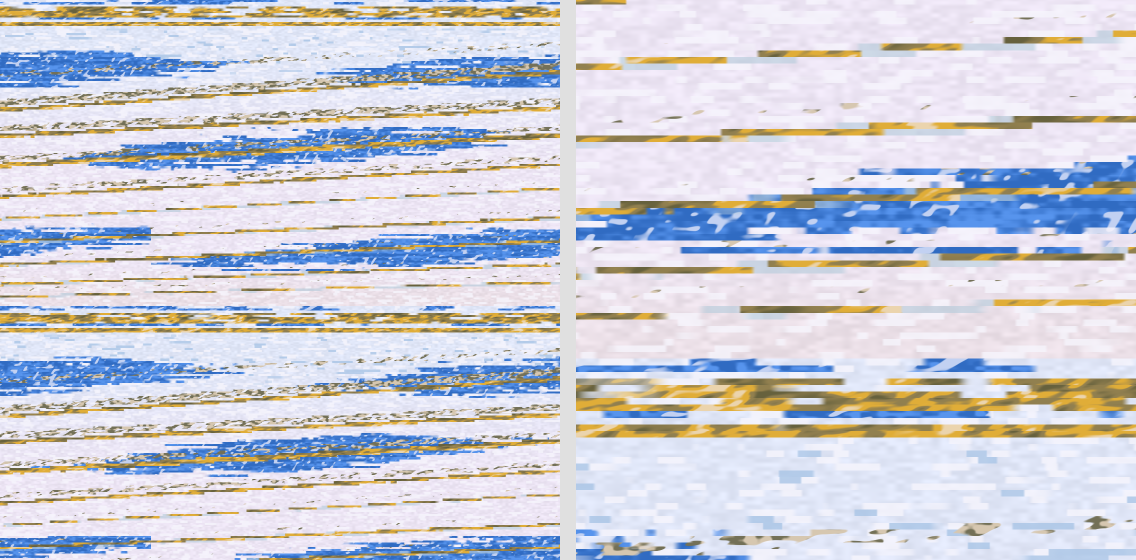
Left, the full canvas; right, a detail of the centre.
Give the GLSL for this texture, as a Shadertoy shader.

```glsl
// Pale woven cloth with slanted gold threads, blue brushed patches and a fleck band.

const float PERIOD = 0.547;
const float ROWS = 256.0;

float hash(vec2 p) {
    vec3 q = fract(vec3(p.xyx) * 0.1031);
    q += dot(q, q.yzx + 33.33);
    return fract((q.x + q.y) * q.z);
}

float noise(vec2 p) {
    vec2 i = floor(p), f = fract(p);
    f = f * f * (3.0 - 2.0 * f);
    return mix(mix(hash(i), hash(i + vec2(1, 0)), f.x),
               mix(hash(i + vec2(0, 1)), hash(i + 1.0), f.x), f.y);
}

// Noise that varies along a single row only
float streak(float x, float row, float count) {
    return noise(vec2(x * count + 17.0 * hash(vec2(row, 3.0)), row));
}

float within(float d, float halfWidth) {
    return 1.0 - smoothstep(halfWidth - 0.0002, halfWidth, abs(d));
}

vec3 goldThread(float v) {
    vec3 c = mix(vec3(0.40, 0.38, 0.24), vec3(0.57, 0.50, 0.31), smoothstep(0.15, 0.4, v));
    c = mix(c, vec3(0.88, 0.68, 0.22), smoothstep(0.45, 0.6, v));
    return mix(c, vec3(0.92, 0.83, 0.68), smoothstep(0.72, 0.85, v));
}

vec3 blueBrush(float v, float fleck) {
    vec3 c = mix(vec3(0.19, 0.42, 0.76), vec3(0.34, 0.58, 0.93), smoothstep(0.25, 0.8, v));
    return mix(c, vec3(0.76, 0.82, 0.95), smoothstep(0.7, 0.84, fleck));
}

// patchShape: x centre, y centre, half length, half height
float bluePatch(vec2 p, vec4 patchShape, float slope, float rough) {
    float dx = fract(p.x - patchShape.x + 0.55) - 0.55;
    float d = (p.y - patchShape.y + slope * dx) / patchShape.w;
    float along = dx / patchShape.z;
    return 1.0 - smoothstep(0.97, 1.03, abs(d) + along * along + rough);
}

vec3 cloth(vec2 p) {
    float row = floor(p.y * ROWS);
    float y = mod((row + 0.5) / ROWS, PERIOD);
    float grain = noise(p * vec2(190.0, 400.0));
    float fleck = noise(vec2((p.x + p.y * 1.6) * 130.0, p.y * 300.0));
    float dash = streak(p.x, row, 75.0);
    float longDash = streak(p.x, row, 22.0);

    // Ground: bluish below the band, turning pink
    vec3 col = mix(vec3(0.875, 0.90, 0.968), vec3(0.925, 0.895, 0.955), smoothstep(0.08, 0.32, y));
    col = mix(col, vec3(0.92, 0.875, 0.905), smoothstep(0.46, 0.54, y));
    col += (grain - 0.5) * 0.07;
    col = mix(col, vec3(0.965, 0.96, 0.99), 0.8 * smoothstep(0.62, 0.78, dash));
    float faintZone = smoothstep(0.04, 0.06, y) * (1.0 - smoothstep(0.11, 0.16, y));
    col = mix(col, vec3(0.66, 0.77, 0.90), 0.8 * faintZone * smoothstep(0.86, 0.9, streak(p.x, row, 40.0)));

    // Blue patches with ragged row ends
    float rough = (streak(p.x, row, 9.0) - 0.5) * 0.75 + (dash - 0.5) * 0.25;
    vec2 q = vec2(p.x, y);
    float blue = bluePatch(q, vec4(0.0, 0.126, 0.43, 0.029), 0.03, rough);
    blue = max(blue, bluePatch(q, vec4(0.53, 0.264, 0.43, 0.028), 0.055, rough));
    blue = max(blue, bluePatch(q, vec4(0.82, 0.442, 0.60, 0.024), 0.055, rough));
    float mesh = noise(p * vec2(150.0, 230.0) + vec2(p.y * 90.0, 0.0));
    col = mix(col, blueBrush(0.5 * (grain + longDash), mesh), blue);

    // Threads: height at left edge, slope, half width, strength of upper strand
    vec4 threads[10] = vec4[10](
        vec4(0.146, 0.055, 0.0, 0.55), vec4(0.197, 0.068, 0.0034, 1.0),
        vec4(0.243, 0.050, 0.0036, 0.9), vec4(0.296, 0.055, 0.0046, 0.65),
        vec4(0.352, 0.058, 0.0030, 0.6), vec4(0.391, 0.055, 0.0017, 0.0),
        vec4(0.432, 0.043, 0.0024, 0.0), vec4(0.473, 0.043, 0.0026, 0.0),
        vec4(0.508, 0.036, 0.0019, 0.0), vec4(0.530, 0.026, 0.0014, 0.0));
    for (int i = 0; i < 10; i++) {
        vec4 thread = threads[i];
        float d = y - thread.x + thread.y * p.x;
        float w = thread.z * (0.75 + 0.5 * dash);

        // Broken strand of slanted flecks above the thread
        float strand = within(d + 0.0125, 0.002 + 0.004 * thread.w);
        float strength = thread.w * (i == 0 ? 1.0 - 0.45 * p.x : 1.0);
        strand *= smoothstep(0.0, 0.12, fleck - 0.78 + 0.48 * strength);
        vec3 strandColor = mix(vec3(0.45, 0.44, 0.34), vec3(0.84, 0.78, 0.69),
                               smoothstep(0.3, 0.65, grain));
        col = mix(col, strandColor, strand);

        // Pale teal edge of the thin threads
        float halo = thread.w == 0.0 ? within(d - 0.0008, thread.z + 0.0013) : 0.0;
        col = mix(col, vec3(0.72, 0.80, 0.86), halo * 0.65 * smoothstep(0.3, 0.5, longDash));

        float tone = 0.5 * (fleck + longDash) + clamp(d * 35.0, -0.14, 0.14);
        col = mix(col, goldThread(tone), within(d, w));
    }

    // Level band of blue dashes and gold flecks
    float blueRows = max(within(y - 0.004, 0.005), within(y - 0.034, 0.003));
    col = mix(col, blueBrush(grain, fleck), blueRows * smoothstep(0.48, 0.56, longDash));
    float goldRows = max(within(y - 0.020, 0.010), within(y - 0.042, 0.004));
    float bandTone = 0.55 * fleck + 0.45 * dash + clamp((y - 0.02) * 8.0, -0.1, 0.06);
    float cover = smoothstep(0.25, 0.4, streak(p.x, row, 30.0) + (y - 0.016) * 12.0);
    col = mix(col, goldThread(bandTone), goldRows * cover);
    return col;
}

void mainImage(out vec4 fragColor, in vec2 fragCoord) {
    // Four samples per pixel smooth the cell edges
    vec3 sum = vec3(0.0);
    for (int k = 0; k < 4; k++) {
        vec2 offset = vec2(k & 1, k >> 1) * 0.5 - 0.25;
        vec2 uv = (fragCoord + offset) / iResolution.xy;
        sum += cloth(vec2(uv.x, 1.0 - uv.y));
    }
    fragColor = vec4(clamp(sum * 0.25, 0.0, 1.0), 1.0);
}
```
